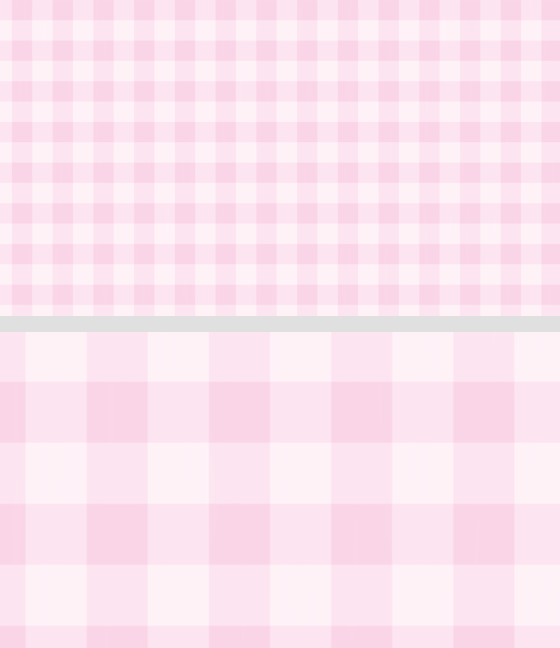
Top: the whole. Bottom: its middle third, enlarged.
This pattern is drawn by a Shadertoy shader. Its source:

```glsl
// Lengths are fractions of the canvas height
const vec2 PERIOD = vec2(0.1289, 0.1287);        // one gingham repeat
const vec2 BAND_CENTER = vec2(0.0699, 0.0672);   // middle of the first bands
const float BAND_SHARE = 0.5;                    // band width / period
const float EDGE_SOFTNESS = 0.0024;
const vec2 STREAK_FREQUENCY = vec2(70.0, 5.0);
const float STREAK_STRENGTH = 0.005;

const vec3 GROUND = vec3(0.996, 0.949, 0.970);
const vec3 SINGLE = vec3(0.988, 0.898, 0.941);   // one band over the ground
const vec3 CROSSED = vec3(0.982, 0.836, 0.908);  // two bands overlapping

vec2 hashGradient(vec2 cell) {
    vec2 h = vec2(dot(cell, vec2(127.1, 311.7)), dot(cell, vec2(269.5, 183.3)));
    return 2.0 * fract(sin(h) * 43758.5) - 1.0;
}

float gradientNoise(vec2 p) {
    vec2 i = floor(p), f = fract(p);
    vec2 u = f * f * f * (f * (f * 6.0 - 15.0) + 10.0);
    vec2 e = vec2(1.0, 0.0);
    float bottom = mix(dot(hashGradient(i), f),
                       dot(hashGradient(i + e.xy), f - e.xy), u.x);
    float top = mix(dot(hashGradient(i + e.yx), f - e.yx),
                    dot(hashGradient(i + e.xx), f - e.xx), u.x);
    return mix(bottom, top, u.y);
}

// Coverage of the vertical (x) and horizontal (y) bands
vec2 bandCoverage(vec2 p, float softness) {
    vec2 fromCenter = abs(fract((p - BAND_CENTER) / PERIOD + 0.5) - 0.5) * PERIOD;
    vec2 edgeDistance = fromCenter - 0.5 * BAND_SHARE * PERIOD;
    return 1.0 - smoothstep(-0.5 * softness, 0.5 * softness, edgeDistance);
}

void mainImage(out vec4 fragColor, in vec2 fragCoord) {
    vec2 p = fragCoord / iResolution.y;
    float softness = max(EDGE_SOFTNESS, 1.5 / iResolution.y);
    vec2 band = bandCoverage(p, softness);

    // Overlap the two sets of bands
    vec3 color = mix(mix(GROUND, SINGLE, band.x), mix(SINGLE, CROSSED, band.x), band.y);

    // Faint upright streaks in the cloth
    color += STREAK_STRENGTH * gradientNoise(p * STREAK_FREQUENCY) * vec3(0.3, 1.0, 0.7);

    fragColor = vec4(clamp(color, 0.0, 1.0), 1.0);
}
```
